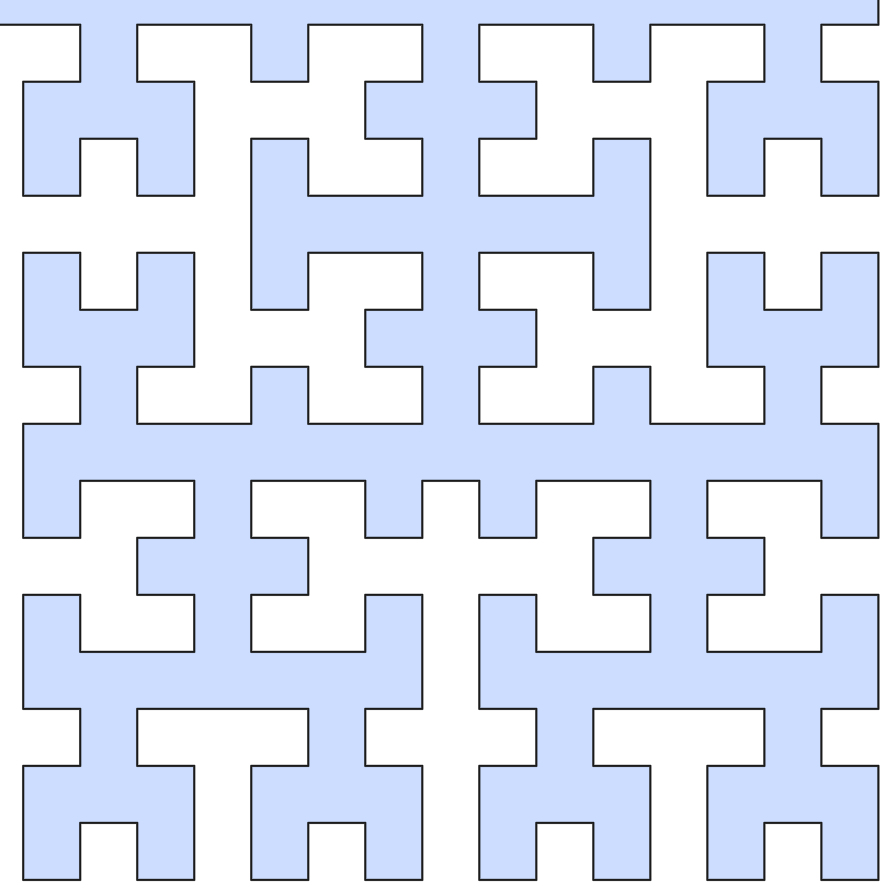
Give the GLSL for this pattern, as a Shadertoy shader.

```glsl
#define LEVEL_SIZE 16
#define PITCH 0.06363
#define MARGIN vec2(0.0259, 0.0276)
#define LINE_HALF 0.0012
#define PAPER vec3(1.0)
#define FILL vec3(0.80, 0.867, 1.0)
#define INK vec3(0.1)

// Order of a lattice point along the Hilbert curve, with a tail at each end
int pathIndex(ivec2 p) {
    if (p == ivec2(-1, 0)) return -1;
    if (p == ivec2(LEVEL_SIZE - 1, -1)) return LEVEL_SIZE * LEVEL_SIZE;
    if (min(p.x, p.y) < 0 || max(p.x, p.y) >= LEVEL_SIZE) return -9;
    int index = 0;
    for (int s = LEVEL_SIZE / 2; s > 0; s /= 2) {
        int right = (p.x & s) > 0 ? 1 : 0;
        int lower = (p.y & s) > 0 ? 1 : 0;
        index += s * s * ((3 * right) ^ lower);
        if (lower == 0) {
            if (right == 1) p = ivec2(LEVEL_SIZE - 1) - p;
            p = p.yx;
        }
    }
    return index;
}

bool linked(ivec2 a, ivec2 b) {
    return abs(pathIndex(a) - pathIndex(b)) == 1;
}

// Distance to the curve, from the sides of one cell and its nearest point
float curveDistance(vec2 p, ivec2 cell) {
    vec2 local = p - vec2(cell);
    ivec2 across = ivec2(1, 0), down = ivec2(0, 1);
    vec2 nearest = clamp(floor(p + 0.5), 0.0, float(LEVEL_SIZE - 1));
    float d = length(p - nearest);
    if (linked(cell, cell + across)) d = min(d, local.y);
    if (linked(cell, cell + down)) d = min(d, local.x);
    if (linked(cell + down, cell + 1)) d = min(d, 1.0 - local.y);
    if (linked(cell + across, cell + 1)) d = min(d, 1.0 - local.x);
    return d;
}

// Odd number of curve crossings below the cell means it is filled
bool isFilled(ivec2 cell) {
    bool filled = false;
    for (int row = cell.y + 1; row < LEVEL_SIZE; row++) {
        ivec2 left = ivec2(cell.x, row);
        if (linked(left, left + ivec2(1, 0))) filled = !filled;
    }
    return filled;
}

void mainImage(out vec4 fragColor, in vec2 fragCoord) {
    float pixel = 1.0 / iResolution.y;
    vec2 uv = fragCoord * pixel;

    // Lattice coordinates, with rows counted from the top
    vec2 p = (vec2(uv.x, 1.0 - uv.y) - MARGIN) / PITCH;
    ivec2 cell = ivec2(floor(p));

    float d = curveDistance(p, cell) * PITCH;
    float side = isFilled(cell) ? d : -d;

    vec3 color = mix(PAPER, FILL, smoothstep(-pixel, pixel, side));
    float soft = 0.75 * pixel;
    float line = 1.0 - smoothstep(LINE_HALF - soft, LINE_HALF + soft, d);
    fragColor = vec4(mix(color, INK, line), 1.0);
}
```
